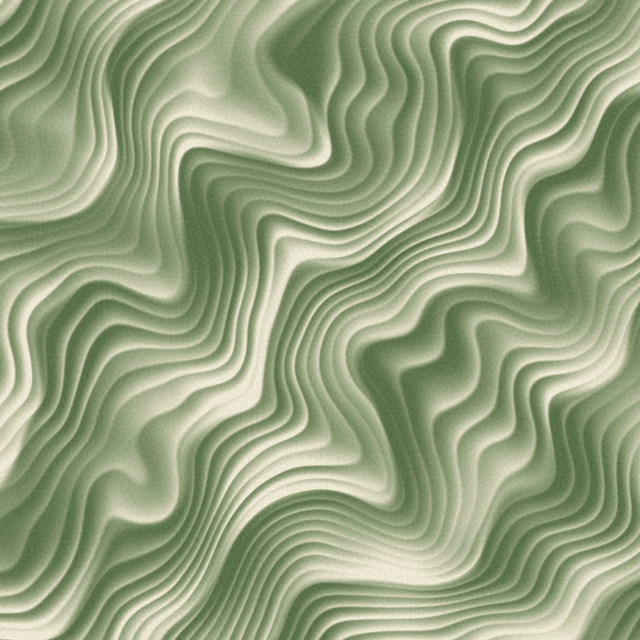
A WebGL 2 fragment shader for this pattern:

```glsl
#version 300 es
precision highp float;
// Draws diagonal wavy folds of carved paper, in layered sage green and cream.

uniform vec2 u_resolution;
out vec4 fragColor;

// Layout, in canvas units
const vec2 ALONG = vec2(0.66, 0.75);     // main run of the folds
const vec2 ACROSS = vec2(0.75, -0.66);   // from crest down to the next hollow
const float RIBBONS = 4.8;               // broad cream ribbons per unit
const float FOLDS = 35.0;                // thin folds per unit
const float MEANDER = 0.15;
const float SWIRL = 0.12;
const float WARP = 0.05;

// Weights of the shading terms
const float RIBBON_WEIGHT = 2.2;
const float FOLD_WEIGHT = 3.2;
const float PATCH_WEIGHT = 1.7;
const float FACING_WEIGHT = 0.6;
const float CONTRAST = 1.7;
const float GRAIN = 0.05;
const vec2 SHADE_DIR = vec2(0.77, 0.64);

// Palette from deep hollow to lit crest, and the tone where each colour sits
const vec3 PALETTE[6] = vec3[6](
    vec3(0.35, 0.44, 0.29), vec3(0.46, 0.53, 0.38), vec3(0.55, 0.61, 0.46),
    vec3(0.65, 0.69, 0.56), vec3(0.78, 0.78, 0.67), vec3(0.93, 0.91, 0.83));
const float STOPS[6] = float[6](0.03, 0.155, 0.34, 0.55, 0.75, 0.93);

float hash(vec2 p) {
    return fract(sin(dot(p, vec2(127.1, 311.7))) * 43758.5453);
}

// Gradient noise, about -0.7 to 0.7
float cornerSlope(vec2 cell, vec2 offset) {
    float angle = 6.2832 * hash(cell);
    return dot(vec2(cos(angle), sin(angle)), offset);
}

float noise(vec2 p) {
    vec2 i = floor(p), f = fract(p);
    vec2 s = f * f * f * (f * (f * 6.0 - 15.0) + 10.0);
    vec2 e = vec2(1.0, 0.0);
    float low = mix(cornerSlope(i, f), cornerSlope(i + e.xy, f - e.xy), s.x);
    float high = mix(cornerSlope(i + e.yx, f - e.yx), cornerSlope(i + e.xx, f - e.xx), s.x);
    return mix(low, high, s.y);
}

// Field whose contour lines are the folds
float flowField(vec2 p) {
    p += WARP * vec2(noise(p * 3.0 + 5.3), noise(p * 3.0 + 17.8));
    float u = dot(p, ALONG), v = dot(p, ACROSS);
    return v + MEANDER * noise(vec2(u * 5.5, v * 2.2) + 31.4)
             + SWIRL * noise(p * 4.0 + 8.6)
             + 0.016 * noise(p * 10.0 + 2.7);
}

// Sawtooth that climbs slowly and drops over the given width
float ramp(float phase, float drop) {
    float t = fract(phase);
    return mix(t, 0.0, smoothstep(1.0 - drop, 1.0, t)) - 0.47;
}

// Relief of one thin layer; its depth fades in and out along its run
float layer(float id, float t, float u) {
    float depth = clamp(0.75 + 1.2 * noise(vec2(u * 4.0, id * 3.7)), 0.15, 1.25);
    float offset = 0.3 * (hash(vec2(id, 4.2)) - 0.5);
    return depth * (pow(t, 1.3) - 0.43) + offset;
}

float folds(float phase, float u, float drop) {
    float id = floor(phase), t = fract(phase);
    return mix(layer(id, t, u), layer(id + 1.0, 0.0, u), smoothstep(1.0 - drop, 1.0, t));
}

vec3 palette(float tone) {
    vec3 color = PALETTE[0];
    for (int i = 1; i < 6; i++) {
        float blend = clamp((tone - STOPS[i - 1]) / (STOPS[i] - STOPS[i - 1]), 0.0, 1.0);
        color = mix(color, PALETTE[i], blend);
    }
    return color;
}

void main() {
    float pixel = 1.0 / min(u_resolution.x, u_resolution.y);
    vec2 p = gl_FragCoord.xy * pixel;

    // Flow and its slope
    const float STEP = 0.002;
    float h = flowField(p);
    vec2 slope = vec2(flowField(p + vec2(STEP, 0.0)), flowField(p + vec2(0.0, STEP))) - h;
    slope /= STEP;
    float steepness = length(slope) + 0.001;
    float blur = 1.5 * pixel * steepness;

    // Broad ribbons, thin folds and smooth clearings
    float ribbon = ramp(h * RIBBONS + 0.35 * noise(p * 2.5 + 12.1), 0.07 + blur * RIBBONS);
    float foldPhase = h * FOLDS + 1.5 * noise(p * 3.0 + 40.9);
    float fold = folds(foldPhase, dot(p, ALONG), min(0.14 + blur * FOLDS, 0.7));
    float clearing = mix(0.3, 1.0, smoothstep(-0.35, 0.1, noise(p * 3.5 + 23.3)));
    float tint = noise(p * 4.5 + 61.7);
    float facing = dot(slope / steepness, SHADE_DIR) * smoothstep(0.0, 0.4, steepness) - 0.15;

    // Sum the shading, then spread it evenly over the palette
    float light = RIBBON_WEIGHT * ribbon + FOLD_WEIGHT * clearing * fold
                + PATCH_WEIGHT * tint - FACING_WEIGHT * facing;
    float tone = 1.0 / (1.0 + exp(-CONTRAST * light));
    vec3 color = palette(tone) + GRAIN * noise(p * 230.0);
    fragColor = vec4(color, 1.0);
}
```
